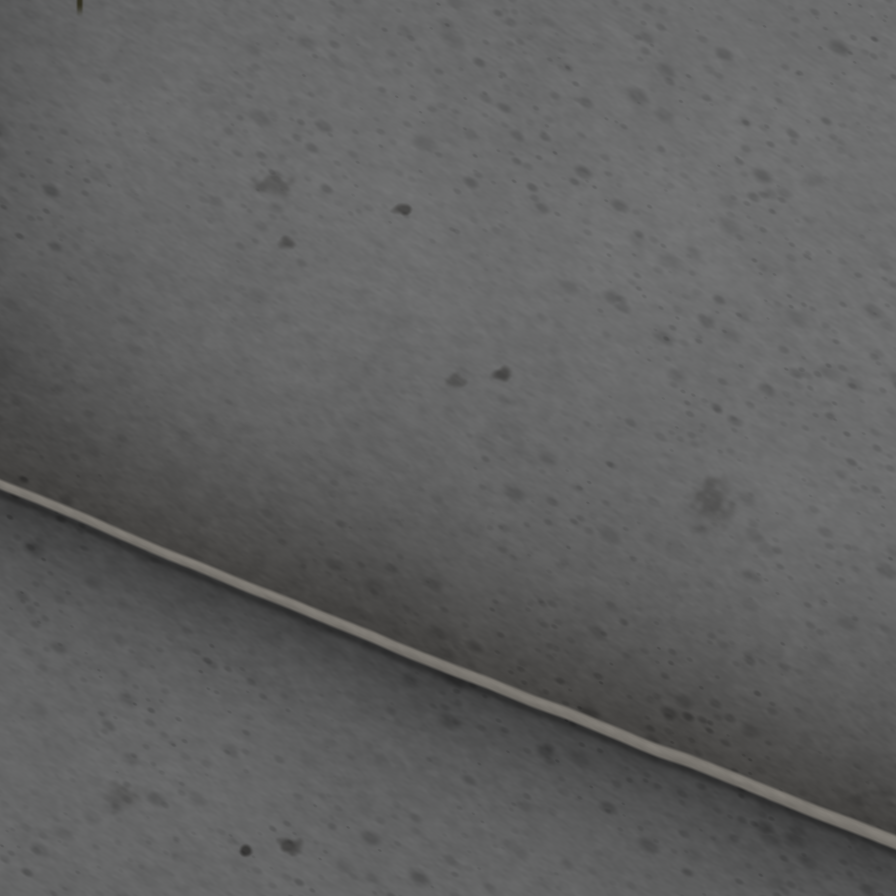
This texture is drawn by a Shadertoy shader. Its source:

```glsl
// A weathered grey wall crossed by a pale sloping ridge with soft shade on both sides.
// The shade falls off with distance from the ridge; slanted value noise gives the grain,
// and jittered cells scatter small dark pits around a few larger stains.

float hash(vec2 p) {
    return fract(sin(dot(p, vec2(127.1, 311.7))) * 43758.5453);
}

float noise(vec2 p) {
    vec2 i = floor(p), f = fract(p);
    f = f * f * (3.0 - 2.0 * f);
    return mix(mix(hash(i), hash(i + vec2(1, 0)), f.x),
               mix(hash(i + vec2(0, 1)), hash(i + vec2(1, 1)), f.x), f.y);
}

float fbm(vec2 p) {
    float sum = 0.0, amp = 0.5;
    for (int i = 0; i < 4; i++) {
        sum += amp * noise(p);
        p = mat2(0.8, 0.6, -0.6, 0.8) * p * 2.03 + 7.3;
        amp *= 0.5;
    }
    return sum / 0.9375;
}

// Soft blot with a ragged outline
float stain(vec2 p, vec2 center, vec2 radius) {
    vec2 q = (p - center) / radius;
    float ragged = length(q) + 0.7 * (noise(p * 110.0) - 0.5);
    return 1.0 - smoothstep(0.35, 1.35, ragged);
}

// Small pits, one per jittered cell, present in a given share of the cells
float pits(vec2 p, float cells, float share) {
    vec2 g = p * cells, id = floor(g);
    float dark = 0.0;
    for (int y = -1; y <= 1; y++) {
        for (int x = -1; x <= 1; x++) {
            vec2 c = id + vec2(x, y);
            vec2 center = c + vec2(hash(c + 3.1), hash(c + 8.7));
            float size = mix(0.12, 0.38, hash(c + 5.9));
            float d = length((g - center) * vec2(0.7, 1.2)) / size;
            float present = step(hash(c + 1.3), share);
            dark = max(dark, present * (0.4 + 0.6 * hash(c + 9.2)) * (1.0 - smoothstep(0.3, 1.3, d)));
        }
    }
    return dark;
}

void mainImage(out vec4 fragColor, in vec2 fragCoord) {
    vec2 uv = fragCoord / iResolution.xy;
    float px = 1.0 / iResolution.y;

    // Signed distance to the slightly bowed ridge
    float bow = -0.005 * sin(3.14159 * uv.x) + 0.0025 * (noise(vec2(uv.x * 22.0, 4.0)) - 0.5);
    float d = (uv.y - (0.460 - 0.399 * uv.x + bow)) * 0.929;
    float a = abs(d);

    // Shade on the upper and lower faces
    float upper = mix(0.255, 0.436, 1.0 - exp(-pow(a / 0.155, 1.25)));
    upper -= 0.065 * exp(-uv.x / 0.13) * smoothstep(0.0, 0.15, d);
    upper -= 0.015 * smoothstep(0.75, 1.0, uv.y);
    float lower = mix(0.235, 0.405, 1.0 - exp(-pow(a / 0.085, 1.2)));
    float tone = mix(lower, upper, smoothstep(-0.003, 0.003, d));

    // Cloudy mottling and slanted grain
    vec2 along = mat2(0.86, 0.5, -0.5, 0.86) * uv;
    along = vec2(dot(uv, vec2(0.87, -0.5)), dot(uv, vec2(0.5, 0.87)));
    float cloud = fbm(uv * 7.0);
    tone += 0.035 * (cloud - 0.5);
    tone += 0.045 * (fbm(along * vec2(65.0, 130.0)) - 0.5);
    tone += 0.018 * (noise(along * vec2(130.0, 300.0)) - 0.5);

    // Scattered pits, denser in some patches
    float patchy = smoothstep(0.35, 0.65, fbm(uv * 5.0 + 11.0));
    tone -= (0.025 + 0.045 * patchy) * pits(along, 34.0, 0.28);
    tone -= (0.015 + 0.035 * patchy) * pits(along + 0.37, 70.0, 0.3);

    // Larger stains
    float blots = 0.15 * stain(uv, vec2(0.449, 0.766), vec2(0.011, 0.006));
    blots += 0.11 * stain(uv, vec2(0.319, 0.728), vec2(0.009, 0.007));
    blots += 0.13 * stain(uv, vec2(0.561, 0.582), vec2(0.012, 0.008));
    blots += 0.08 * stain(uv, vec2(0.508, 0.575), vec2(0.012, 0.009));
    blots += 0.08 * stain(uv, vec2(0.793, 0.438), vec2(0.022, 0.028));
    blots += 0.17 * stain(uv, vec2(0.275, 0.051), vec2(0.007, 0.006));
    blots += 0.14 * stain(uv, vec2(0.323, 0.056), vec2(0.013, 0.009));
    blots += 0.06 * stain(uv, vec2(0.138, 0.111), vec2(0.020, 0.016));
    blots += 0.07 * stain(uv, vec2(0.305, 0.793), vec2(0.022, 0.014));
    tone -= blots;

    // Neutral face, warmer in the shade and in the stains
    float warmth = 0.7 * exp(-a / 0.08) * step(0.0, d) + 2.0 * blots;
    vec3 color = tone * mix(vec3(0.995, 1.0, 1.003), vec3(1.035, 1.0, 0.95), clamp(warmth, 0.0, 1.0));

    // Thin contact shadow, then the rounded pale ridge
    color *= 1.0 - 0.28 * exp(-pow((d + 0.010) / 0.005, 2.0));
    float halfWidth = mix(0.0055, 0.0078, uv.x);
    float ridge = 1.0 - smoothstep(halfWidth - 0.0015 - px, halfWidth + 0.0005 + px, a);
    float light = 0.43 + 0.06 * smoothstep(-1.0, 0.4, d / halfWidth) - 0.05 * smoothstep(0.3, 1.0, d / halfWidth);
    light += 0.06 * (fbm(along * vec2(60.0, 200.0)) - 0.5);
    color = mix(color, light * vec3(1.02, 0.99, 0.94), ridge);

    // Dark sprig hanging from the top edge
    float sprig = (1.0 - smoothstep(0.001, 0.005, abs(uv.x - 0.089))) * smoothstep(0.980, 0.996, uv.y);
    color = mix(color, vec3(0.16, 0.15, 0.08), 0.85 * sprig);

    fragColor = vec4(clamp(color, 0.0, 1.0), 1.0);
}
```
